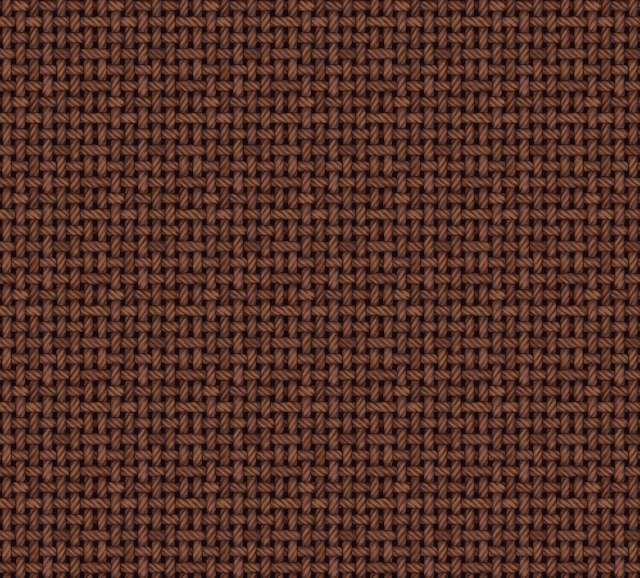
Reproduce this texture procedurally as a WebGL 1 fragment shader.

```glsl
precision highp float;
uniform vec2 u_resolution;

#define THREADS vec2(47.0, 36.0)
#define TILE vec2(7.0, 6.0)
#define ROW_OFFSET 0.15
#define HALF_WIDTH vec2(0.33, 0.29)
#define TWIST 2.0
#define PLY_SLANT 0.9
#define FIBRES 4.0
#define GAP_COLOR vec3(0.08, 0.04, 0.06)
#define YARN_DARK vec3(0.19, 0.08, 0.06)
#define YARN_MID vec3(0.36, 0.20, 0.14)
#define YARN_LIGHT vec3(0.56, 0.37, 0.28)
#define YARN_DUSTY vec3(0.33, 0.21, 0.20)

float hash(vec2 p) {
  return fract(sin(dot(p, vec2(127.1, 311.7))) * 43758.5);
}

// Value noise that wraps along x
float noise(vec2 p, float period) {
  vec2 i = floor(p);
  vec2 f = fract(p);
  f = f * f * (3.0 - 2.0 * f);
  float x0 = mod(i.x, period);
  float x1 = mod(i.x + 1.0, period);
  float low = mix(hash(vec2(x0, i.y)), hash(vec2(x1, i.y)), f.x);
  float high = mix(hash(vec2(x0, i.y + 1.0)), hash(vec2(x1, i.y + 1.0)), f.x);
  return mix(low, high, f.y);
}

// 1 where the weft lies on top; the odd tile width leaves a double float
float weftOver(vec2 cell) {
  cell = mod(cell, TILE);
  return 1.0 - mod(cell.x + cell.y, 2.0);
}

// Smooth height of the weft along one thread direction
float weftLift(vec2 cell, float t, vec2 dir) {
  float next = weftOver(cell + sign(t) * dir);
  return mix(weftOver(cell), next, smoothstep(0.2, 0.8, abs(t)));
}

// Twisted plies with fine fibres: x is shade, y is dustiness
vec2 yarn(float along, float across, float id, float cells) {
  float phase = along * TWIST - across * PLY_SLANT + hash(vec2(id, 3.0));
  float ply = 0.5 + 0.5 * sin(6.28318 * phase);
  float wrap = cells * TWIST * FIBRES;
  float fibre = noise(vec2(phase * FIBRES, across * 1.5 + id * 17.0), wrap);
  float dust = noise(vec2(along * 2.0, across + id * 11.0 + 5.0), cells * 2.0);
  float roundness = sqrt(max(1.0 - across * across, 0.0));
  return vec2(roundness * (0.3 + 0.42 * ply + 0.48 * fibre), dust);
}

vec3 yarnColor(vec2 surface, float lift, float tone) {
  float shade = surface.x * mix(0.55, 1.1, lift) * tone;
  vec3 color = mix(GAP_COLOR, YARN_DARK, smoothstep(0.0, 0.2, shade));
  color = mix(color, YARN_MID, smoothstep(0.15, 0.55, shade));
  color = mix(color, YARN_LIGHT, smoothstep(0.45, 1.0, shade));
  vec3 dusty = YARN_DUSTY * (0.45 + shade);
  return mix(color, dusty, 0.5 * smoothstep(0.35, 0.9, surface.y));
}

void main() {
  vec2 grid = gl_FragCoord.xy / u_resolution * THREADS - vec2(0.0, ROW_OFFSET);
  vec2 p = mod(grid, TILE);
  vec2 cell = floor(p);
  vec2 t = p - cell - 0.5;
  vec2 pixel = THREADS / u_resolution;

  // Height of warp and weft at this crossing
  float weftHeight = weftLift(cell, t.x, vec2(1.0, 0.0));
  float warpHeight = 1.0 - weftLift(cell, t.y, vec2(0.0, 1.0));

  // Uneven yarn edges, swelling where a thread rises
  vec2 wobble = vec2(noise(vec2(p.y * 3.0, cell.x * 5.0), TILE.y * 3.0),
                     noise(vec2(p.x * 3.0, cell.y * 5.0 + 40.0), TILE.x * 3.0));
  vec2 halfWidth = HALF_WIDTH + 0.05 * vec2(warpHeight, weftHeight)
                 + 0.08 * (wobble - 0.5);
  vec2 across = t / halfWidth;
  vec2 cover = 1.0 - smoothstep(-0.5 * pixel, 0.5 * pixel, abs(t) - halfWidth);

  // Tone varies by thread and by crossing
  float tone = 0.86 + 0.22 * hash(cell + 9.0);
  float warpTone = tone * (0.9 + 0.2 * hash(vec2(cell.x, 21.0)));
  float weftTone = tone * (0.9 + 0.2 * hash(vec2(cell.y, 33.0)));
  vec3 warp = yarnColor(yarn(p.y, across.x, cell.x, TILE.y), warpHeight, warpTone);
  vec3 weft = yarnColor(yarn(-p.x, across.y, cell.y + 20.0, TILE.x), weftHeight, weftTone);

  // Layer the two threads over the dark gaps
  vec3 weftTop = mix(mix(GAP_COLOR, warp, cover.x), weft, cover.y);
  vec3 warpTop = mix(mix(GAP_COLOR, weft, cover.y), warp, cover.x);
  gl_FragColor = vec4(mix(warpTop, weftTop, weftOver(cell)), 1.0);
}
```
